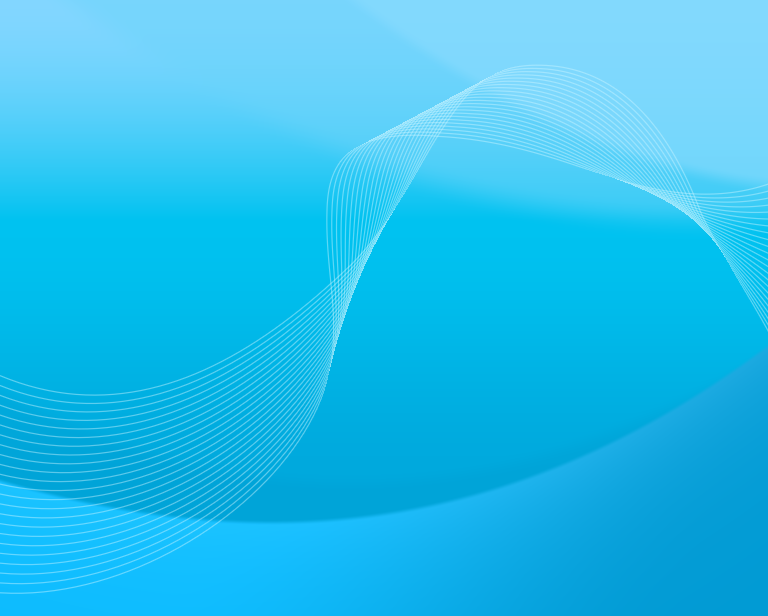
A WebGL 1 fragment shader for this background:

```glsl
precision highp float;
uniform vec2 u_resolution;

// Amount inside the region above (smaller y) a border, with a soft edge
float above(float y, float border, float softness) {
  return 1.0 - smoothstep(border - softness, border + softness, y);
}

vec3 backdrop(vec2 p) {
  // Pale sky falling to cyan, then to deeper blue
  vec3 color = mix(vec3(0.51, 0.84, 1.0), vec3(0.0, 0.76, 0.94),
                   pow(clamp(p.y / 2.2, 0.0, 1.0), 1.7));
  color = mix(color, vec3(0.0, 0.66, 0.865), smoothstep(2.2, 4.9, p.y));

  // Two overlapping veils of light at the upper right
  float right = p.x - 7.0;
  color = mix(color, vec3(0.42, 0.83, 0.98),
              0.5 * above(p.y, 2.2 - 0.055 * right * right, 0.2));
  right = p.x - 8.5;
  color = mix(color, vec3(0.54, 0.86, 0.995),
              0.6 * above(p.y, 1.9 - 0.077 * right * right, 0.1));

  // Faint shaded crescent
  float bend = p.x - 3.5;
  color -= vec3(0.0, 0.018, 0.018) * (1.0 - above(p.y, 4.82 - 0.075 * bend * bend, 0.1));

  // Lower swell, glowing along its rim
  float d = p.x - 2.7;
  float depth = p.y - (5.21 - 0.062 * d * d - 0.0018 * d * d * d);
  vec3 swell = mix(vec3(0.04, 0.73, 0.99), vec3(0.0, 0.605, 0.83),
                   smoothstep(2.0, 7.2, p.x + 0.35 * (p.y - 5.0)));
  swell += vec3(0.11, 0.06, 0.05) * exp(-1.3 * max(depth, 0.0))
         * mix(0.6, 1.0, smoothstep(2.0, 6.0, p.x));
  return mix(color, swell, smoothstep(-0.03, 0.03, depth));
}

float cross2(vec2 a, vec2 b) {
  return a.x * b.y - a.y * b.x;
}

// Threads blended between two Bezier rails: xy is one rail, zw the other.
// Each chord joining the rails that passes through p gives a thread position.
float threads(vec2 p, vec4 a, vec4 b, vec4 c, vec4 d) {
  const float STEPS = 40.0;
  const float GAPS = 22.0;
  float pixel = 7.68 / u_resolution.x;
  vec4 k1 = 3.0 * (b - a), k2 = 3.0 * (a - 2.0 * b + c), k3 = d - a + 3.0 * (b - c);
  vec4 last = a;
  float lastSide = cross2(p - a.xy, a.zw - a.xy);
  float clear = 1.0;
  for (float i = 1.0; i <= STEPS; i++) {
    float t = i / STEPS;
    vec4 rails = a + t * (k1 + t * (k2 + t * k3));
    float side = cross2(p - rails.xy, rails.zw - rails.xy);
    if ((side < 0.0) != (lastSide < 0.0)) {
      vec4 ends = mix(last, rails, lastSide / (lastSide - side));
      vec2 chord = ends.zw - ends.xy;
      float span = length(chord);
      float s = dot(p - ends.xy, chord) / (span * span);
      vec4 travel = rails - last;
      vec2 tangent = normalize(mix(travel.xy, travel.zw, s));
      float nearest = clamp(floor(s * GAPS + 0.5), 0.0, GAPS) / GAPS;
      float dist = abs(s - nearest) * abs(cross2(chord, tangent));
      float inside = step(abs(s - clamp(s, 0.0, 1.0)) * span, 0.03);
      float cover = clamp((0.006 + 0.5 * pixel - dist) / pixel, 0.0, 1.0);
      clear *= 1.0 - 0.45 * cover * inside;
    }
    last = rails;
    lastSide = side;
  }
  return clear;
}

void main() {
  // Canvas is 7.68 by 6.14 units, y measured downward from the top
  vec2 uv = gl_FragCoord.xy / u_resolution;
  vec2 p = vec2(uv.x, 1.0 - uv.y) * vec2(7.68, 6.14);

  // Joints of the twisting ribbon
  vec4 waist = vec4(3.5, 2.65, 3.27, 3.8);
  vec4 rise = vec4(4.4, 1.32, 3.27, 2.1);
  vec4 crest = vec4(5.4, 0.65, 4.4, 1.36);
  vec4 fall = vec4(7.0, 2.1, 6.15, 1.78);

  float clear = threads(p, vec4(-0.1, 3.7, -0.1, 5.9), vec4(1.2, 4.3, 1.3, 6.05),
                        vec4(2.4, 3.7, 2.95, 4.95), waist);
  clear *= threads(p, waist, vec4(3.95, 2.2, 3.43, 3.2), vec4(4.15, 1.7, 3.25, 2.75), rise);
  clear *= threads(p, rise, vec4(4.65, 0.94, 3.28, 1.6), vec4(4.85, 0.64, 3.5, 1.28), crest);
  clear *= threads(p, crest, vec4(6.2, 0.66, 5.1, 1.4), vec4(6.7, 1.3, 5.6, 1.6), fall);
  clear *= threads(p, fall, vec4(7.15, 2.45, 6.75, 1.97), vec4(7.45, 2.85, 7.3, 2.0),
                   vec4(7.8, 3.52, 7.8, 1.79));

  vec3 threadColor = vec3(0.8, 0.96, 1.0);
  gl_FragColor = vec4(mix(threadColor, backdrop(p), clear), 1.0);
}
```
